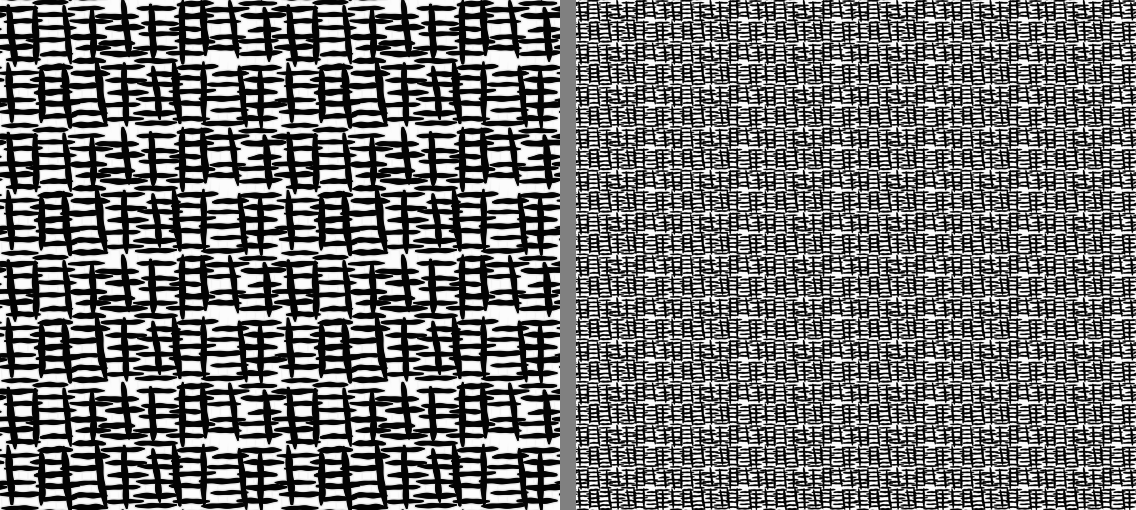
Left: one tile. Right: repeated 3 by 3.
This pattern is drawn by a Shadertoy shader. Its source:

```glsl
// Brushed black crosshatch: leaning upright strokes crossed by short bars on pale paper.

const vec2 REPEATS = vec2(2.0, 4.0);        // tiles across and down
const vec2 TILE = vec2(1.0, 0.455);         // tile size, in tile widths
const vec3 INK = vec3(0.01);
const vec3 PAPER = vec3(0.99);
const vec3 HAZE = vec3(0.91);               // greyed paper beside the ink

const vec2 UPRIGHT_GRID = vec2(10.0, 2.0);  // strokes per tile
const vec2 UPRIGHT_SIZE = vec2(0.104, 0.0122); // half length, half width
const vec2 UPRIGHT_JITTER = vec2(0.46, 0.14);  // in cells
const float UPRIGHT_LEAN = 0.15;

const vec2 BAR_GRID = vec2(8.0, 10.0);
const vec2 BAR_SIZE = vec2(0.070, 0.0098);
const vec2 BAR_JITTER = vec2(0.38, 0.30);
const float BAR_LEAN = 0.03;
const float BAR_STAGGER = 0.25;             // alternate columns shift up and down
const float BAR_GAPS = 0.05;                // share of bars left out

const float SOFTNESS = 0.0040;              // width of the ink edge
const float TAU = 6.2831853;

vec3 hash3(vec2 id) {
    vec3 q = vec3(dot(id, vec2(127.1, 311.7)),
                  dot(id, vec2(269.5, 183.3)),
                  dot(id, vec2(419.2, 371.9)));
    return fract(sin(q) * 43758.55);
}

// Brush stroke along x: slightly bowed, uneven, and thinner at its ends.
float strokeDistance(vec2 p, vec2 size, vec3 rnd) {
    float t = clamp(p.x / size.x, -1.0, 1.0);
    float bow = (rnd.x - 0.5) * 0.5 * t * t;
    float wobble = 0.10 * sin(5.0 * t + TAU * rnd.y);
    float taper = 1.0 - 0.58 * pow(abs(t), 4.0);
    float halfWidth = size.y * (taper + 0.09 * sin(8.0 * t + TAU * rnd.z));
    p.y -= size.y * (bow + wobble);
    return length(vec2(max(abs(p.x) - size.x, 0.0), p.y)) - halfWidth;
}

// Nearest upright stroke; ids wrap so the tile is seamless.
float uprightDistance(vec2 p) {
    vec2 cell = TILE / UPRIGHT_GRID;
    vec2 base = floor(p / cell);
    float nearest = 1.0;
    for (int j = -1; j <= 1; j++) {
        for (int i = -1; i <= 1; i++) {
            vec2 id = base + vec2(i, j);
            vec2 key = mod(id, UPRIGHT_GRID);
            vec3 place = hash3(key + 3.0);
            vec3 shape = hash3(key + 41.0);
            vec2 q = p - (id + 0.5 + (place.xy - 0.5) * UPRIGHT_JITTER) * cell;
            q.x += q.y * UPRIGHT_LEAN * place.z;
            vec2 size = UPRIGHT_SIZE * (0.88 + 0.24 * shape.xy);
            nearest = min(nearest, strokeDistance(q.yx, size, shape));
        }
    }
    return nearest;
}

// Nearest crossing bar.
float barDistance(vec2 p) {
    vec2 cell = TILE / BAR_GRID;
    vec2 base = floor(p / cell);
    float nearest = 1.0;
    for (int j = -1; j <= 1; j++) {
        for (int i = -1; i <= 1; i++) {
            vec2 id = base + vec2(i, j);
            vec2 key = mod(id, BAR_GRID);
            vec3 place = hash3(key + 17.0);
            vec3 shape = hash3(key + 73.0);
            if (shape.z < BAR_GAPS) continue;
            vec2 center = id + 0.5 + (place.xy - 0.5) * BAR_JITTER;
            center.y += BAR_STAGGER * (2.0 * mod(key.x, 2.0) - 1.0);
            vec2 q = p - center * cell;
            q.y -= q.x * BAR_LEAN * (2.0 * place.z - 0.6);
            vec2 size = BAR_SIZE * (0.80 + 0.36 * shape.xy);
            nearest = min(nearest, strokeDistance(q, size, shape));
        }
    }
    return nearest;
}

// Faint upright hairlines in the paper, from sines with whole periods.
float hairlines(vec2 p) {
    vec2 phase = TAU * p / TILE;
    float line = 0.5 + 0.5 * sin(31.0 * phase.x + sin(phase.y));
    float fade = 0.5 + 0.5 * sin(3.0 * phase.y + 5.0 * phase.x);
    return pow(line, 10.0) * fade;
}

void mainImage(out vec4 fragColor, in vec2 fragCoord) {
    vec2 p = fragCoord / iResolution.xy * REPEATS * TILE;
    float pixel = REPEATS.x * TILE.x / iResolution.x;

    float d = min(uprightDistance(p), barDistance(p));

    // Paper greys a little near the ink
    float haze = 1.0 - smoothstep(0.002, 0.008, d);
    vec3 color = mix(PAPER, HAZE, max(haze, 0.5 * hairlines(p)));

    // Soft ink edge, never sharper than a pixel
    float edge = 0.5 * max(SOFTNESS, 1.2 * pixel);
    color = mix(INK, color, smoothstep(-edge, edge, d));
    fragColor = vec4(color, 1.0);
}
```
